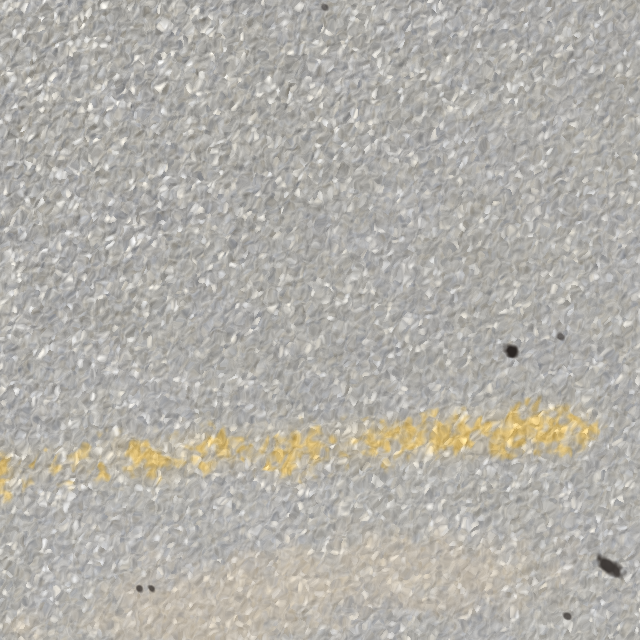
Reproduce this texture procedurally as a WebGL 2 fragment shader.

```glsl
#version 300 es
precision highp float;

#define ASPHALT vec3(0.688, 0.682, 0.664)
#define SAND vec3(0.775, 0.736, 0.675)
#define PAINT vec3(0.865, 0.735, 0.430)
#define FADED_PAINT vec3(0.790, 0.735, 0.620)
#define PIT_COLOR vec3(0.17, 0.15, 0.14)
#define GRAIN_SCALE 118.0
#define GRAIN_STRETCH 0.74
#define STONE_CONTRAST 0.17
#define RELIEF 0.27
#define GLINT 0.13

uniform vec2 u_resolution;
out vec4 fragColor;

float hash(vec2 p) {
    return fract(sin(dot(p, vec2(127.1, 311.7))) * 43758.545);
}

vec2 hash2(vec2 p) {
    return vec2(hash(p), hash(p + 57.3));
}

float noise(vec2 p) {
    vec2 i = floor(p), f = fract(p);
    f = f * f * (3.0 - 2.0 * f);
    return mix(mix(hash(i), hash(i + vec2(1, 0)), f.x),
               mix(hash(i + vec2(0, 1)), hash(i + vec2(1, 1)), f.x), f.y);
}

float fbm(vec2 p) {
    float sum = 0.0, amp = 0.5;
    for (int i = 0; i < 4; i++) {
        sum += amp * noise(p);
        p = mat2(1.6, 1.2, -1.2, 1.6) * p + 7.7;
        amp *= 0.5;
    }
    return sum / 0.9375;
}

// Nearest stone: distance and two random values
vec3 stones(vec2 p) {
    vec2 cell = floor(p);
    vec3 best = vec3(9.0, 0.0, 0.0);
    for (int y = -1; y <= 1; y++)
    for (int x = -1; x <= 1; x++) {
        vec2 id = cell + vec2(x, y);
        float d = length(id + 0.15 + 0.7 * hash2(id) - p);
        if (d < best.x) best = vec3(d, hash(id + 11.9), hash(id + 83.1));
    }
    return best;
}

// Soft elliptical spot, 1 at its centre
float blot(vec2 p, vec2 center, vec2 radius) {
    vec2 q = (p - center) / radius;
    return exp(-dot(q, q));
}

float pit(vec2 p, vec2 center, float radius) {
    vec2 q = p - center;
    float wobble = 0.5 * (noise(p * 140.0) - 0.5);
    float d = length(vec2(q.x + 0.3 * q.y, q.y)) / radius + wobble;
    return 1.0 - smoothstep(0.55, 1.2, d);
}

// How much paint may remain, before wear
float paintCover(vec2 p) {
    float middle = 0.266 + 0.072 * p.x;
    float band = 0.42 * exp(-pow((p.y - middle) / 0.045, 2.0));
    band *= 1.0 - smoothstep(0.90, 0.98, p.x);
    float kept = blot(p, vec2(0.84, 0.328), vec2(0.080, 0.045))
        + 0.7 * blot(p, vec2(0.70, 0.318), vec2(0.065, 0.042))
        + 0.7 * blot(p, vec2(0.59, 0.312), vec2(0.055, 0.038))
        + 0.8 * blot(p, vec2(0.46, 0.280), vec2(0.045, 0.055))
        + 0.8 * blot(p, vec2(0.32, 0.303), vec2(0.060, 0.032))
        + blot(p + vec2(0.9 * (p.y - 0.282), 0.0), vec2(0.22, 0.282), vec2(0.030, 0.042))
        + blot(p, vec2(0.003, 0.245), vec2(0.016, 0.045));
    return band + 0.5 * kept;
}

float sandCover(vec2 p) {
    float middle = 0.055 + 0.050 * smoothstep(0.25, 0.6, p.x);
    float strip = exp(-pow((p.y - middle) / 0.070, 2.0));
    strip *= smoothstep(0.08, 0.26, p.x) * (1.0 - smoothstep(0.72, 1.0, p.x));
    strip += 0.7 * blot(p, vec2(0.03, 0.01), vec2(0.08, 0.04))
        + 0.5 * blot(p, vec2(0.32, 0.0), vec2(0.17, 0.06));
    return smoothstep(0.15, 1.05, strip + 1.1 * (fbm(p * 38.0) - 0.5));
}

void main() {
    vec2 p = gl_FragCoord.xy / u_resolution;

    // Grain axes lean to the upper right
    vec2 g = mat2(0.87, 0.5, -0.5, 0.87) * p * GRAIN_SCALE;
    g.y *= GRAIN_STRETCH;
    g += 0.9 * (vec2(noise(g * 0.8), noise(g * 0.8 + 31.0)) - 0.5);
    vec3 stone = stones(g);
    float body = 1.0 - smoothstep(0.1, 0.75, stone.x);
    float relief = fbm(g * 1.1) - fbm(g * 1.1 + vec2(0.5, -0.2));

    float sand = sandCover(p);
    float cover = paintCover(p);
    float wear = 0.55 * fbm(p * 45.0) + 0.45 * noise(g * 0.9 + 5.0);
    float paint = smoothstep(0.34, 0.82, cover * 0.8 + (wear - 0.5) * 1.4)
        * smoothstep(0.08, 0.35, cover);
    float rough = mix(0.85, 1.15, smoothstep(1.2, 0.2, p.x + 1.0 - p.y));
    rough *= 1.0 - 0.25 * sand;

    // Ground colours
    vec3 color = ASPHALT + 0.035 * (fbm(p * 9.0) - 0.5);
    color += 0.025 * smoothstep(0.65, 0.1, p.y) - 0.008;
    color += vec3(-0.006, -0.004, 0.006) * smoothstep(0.45, 0.65, fbm(p * 18.0 + 4.0));
    color = mix(color, SAND, 0.75 * sand);
    color = mix(color, FADED_PAINT, 0.45 * smoothstep(0.1, 0.7, cover));
    color = mix(color, PAINT, 0.85 * paint);

    // Stones, lit edges and bright chips
    float light = STONE_CONTRAST * (stone.y - 0.5) * (0.35 + 0.65 * body);
    light += RELIEF * relief + 0.08 * (noise(g * 2.1) - 0.5);
    light += GLINT * smoothstep(0.75, 1.0, stone.y) * body;
    color += light * rough * vec3(1.0, 0.99, 0.96);
    color += vec3(0.03, 0.008, -0.035) * (stone.z - 0.5) * body;

    // Pits in the surface
    float dark = pit(p, vec2(0.799, 0.453), 0.012);
    dark = max(dark, 0.85 * pit(p, vec2(0.953 - 0.5 * (p.y - 0.115), 0.115), 0.017));
    dark = max(dark, 0.6 * pit(p, vec2(0.876, 0.475), 0.007));
    dark = max(dark, 0.7 * pit(p, vec2(0.228 + 0.009 * sign(p.x - 0.228), 0.080), 0.006));
    dark = max(dark, 0.65 * pit(p, vec2(0.887, 0.037), 0.007));
    dark = max(dark, 0.55 * pit(p, vec2(0.507, 0.988), 0.006));
    color = mix(color, PIT_COLOR, dark);

    fragColor = vec4(clamp(color, 0.0, 1.0), 1.0);
}
```
